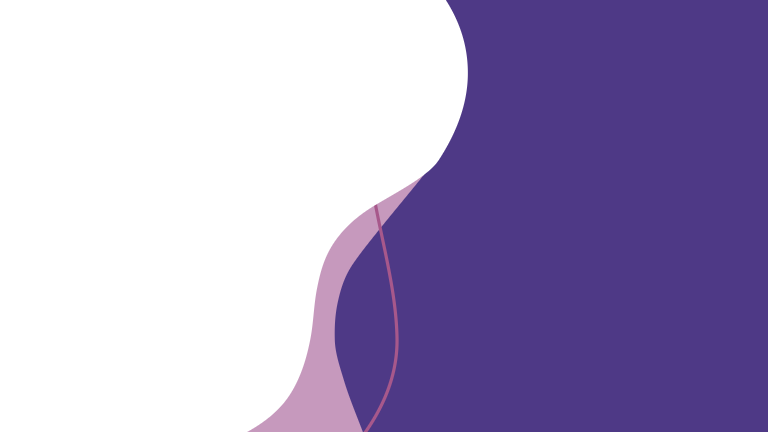
Write a Shadertoy shader that draws this background.

```glsl
// A white field meets a purple one along a flowing S-shaped edge, with a mauve
// band widening below the bulge and a thin rose ribbon bowing across it.
// Each edge is a cubic Hermite spline giving x from y, turned into a distance.

#define WHITE vec3(1.0)
#define PURPLE vec3(0.306, 0.224, 0.525)
#define MAUVE vec3(0.776, 0.600, 0.741)
#define ROSE vec3(0.655, 0.345, 0.545)
#define RIBBON_HALF_WIDTH 0.0037
#define BAND_TOP 0.595
#define KNOTS 10

// Knots hold (x, y, dx/dy), listed from top to bottom, in canvas heights.
// The bulge is shared by both edges.
const vec3 BULGE_TOP = vec3(1.032, 1.000, -0.64);
const vec3 BULGE_CREST = vec3(1.083, 0.831, 0.0);
const vec3 BULGE_BASE = vec3(1.016, 0.630, 0.65);

const vec3 OUTER[KNOTS] = vec3[KNOTS](
    BULGE_TOP, BULGE_CREST, BULGE_BASE,
    vec3(0.981, BAND_TOP, 1.30), vec3(0.870, 0.526, 1.68),
    vec3(0.780, 0.448, 0.75), vec3(0.734, 0.333, 0.20),
    vec3(0.718, 0.213, 0.20), vec3(0.685, 0.111, 0.50),
    vec3(0.572, 0.000, 1.80));

const vec3 INNER[KNOTS] = vec3[KNOTS](
    BULGE_TOP, BULGE_CREST, BULGE_BASE,
    vec3(0.981, BAND_TOP, 0.80), vec3(0.875, 0.465, 0.80),
    vec3(0.817, 0.389, 0.68), vec3(0.782, 0.301, 0.22),
    vec3(0.775, 0.213, -0.03), vec3(0.796, 0.120, -0.30),
    vec3(0.840, 0.000, -0.38));

const vec3 RIBBON_TOP = vec3(0.869, 0.527, -0.19);
const vec3 RIBBON_BOW = vec3(0.919, 0.218, -0.02);
const vec3 RIBBON_END = vec3(0.846, 0.000, 0.70);

// Signed distance to the cubic between two knots, positive on its right
float spanDistance(vec2 p, vec3 a, vec3 b) {
    float h = b.y - a.y;
    float t = (p.y - a.y) / h;
    float rise = b.x - a.x;
    float c2 = 3.0 * rise - h * (2.0 * a.z + b.z);
    float c3 = h * (a.z + b.z) - 2.0 * rise;
    float x = a.x + t * (h * a.z + t * (c2 + t * c3));
    float slope = a.z + t * (2.0 * c2 + 3.0 * t * c3) / h;
    return (p.x - x) / sqrt(1.0 + slope * slope);
}

// Distance to the span of the spline that lies at this height
float edgeDistance(vec2 p, vec3 knots[KNOTS]) {
    vec3 a = knots[0];
    vec3 b = knots[1];
    for (int i = 1; i < KNOTS - 1; i++) {
        if (p.y < knots[i].y) {
            a = knots[i];
            b = knots[i + 1];
        }
    }
    return spanDistance(p, a, b);
}

// Smooth coverage, one pixel wide
float cover(float d) {
    return clamp(d * iResolution.y + 0.5, 0.0, 1.0);
}

void mainImage(out vec4 fragColor, in vec2 fragCoord) {
    vec2 p = fragCoord / iResolution.xy * vec2(16.0 / 9.0, 1.0);

    // Purple field over the mauve band; no band above its tip
    float purple = max(cover(edgeDistance(p, INNER)), step(BAND_TOP, p.y));
    vec3 color = mix(MAUVE, PURPLE, purple);

    // Rose ribbon, hidden by the white field above its top
    float ribbon = p.y > RIBBON_BOW.y
        ? spanDistance(p, RIBBON_TOP, RIBBON_BOW)
        : spanDistance(p, RIBBON_BOW, RIBBON_END);
    float ribbonCover = cover(RIBBON_HALF_WIDTH - abs(ribbon));
    color = mix(color, ROSE, ribbonCover * step(p.y, BAND_TOP));

    // White field in front
    color = mix(color, WHITE, cover(-edgeDistance(p, OUTER)));
    fragColor = vec4(color, 1.0);
}
```
